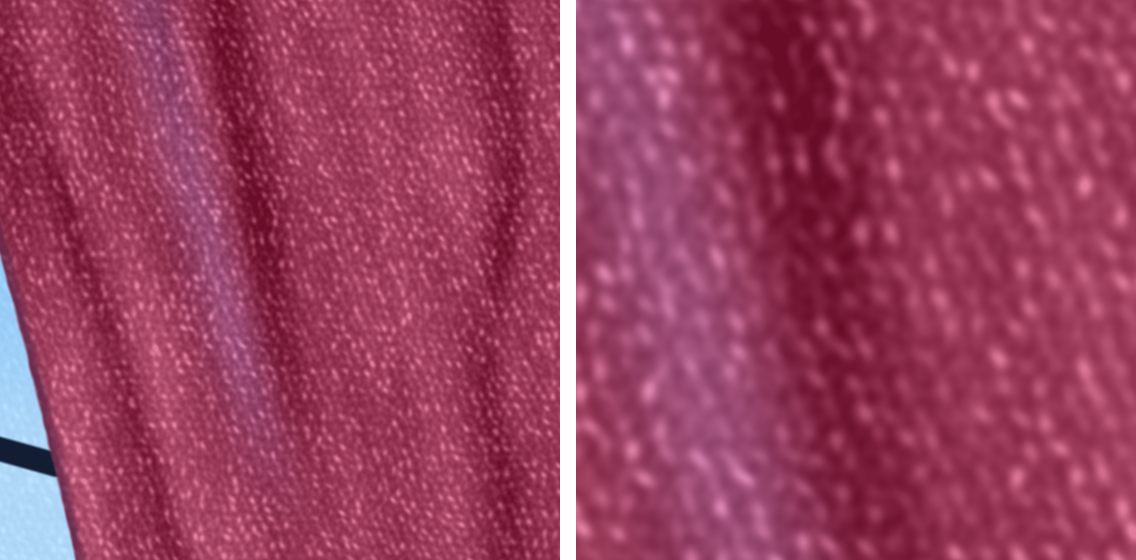
Left, the full canvas; right, a detail of the centre.
Give the GLSL for this texture, as a three.js fragment shader.

```glsl
// Rose woven cloth falling in soft curved folds, with pale blue cloth and a dark strap at lower left.
// Folds are bands around bent lines; the weave is a jittered, staggered grid of oval flecks.
// One tone value, summed from folds, streaks and flecks, shifts the base dye from dark to light.
varying vec2 vUv;

const vec3 ROSE = vec3(0.635, 0.255, 0.375);
const vec3 TONE_STEP = vec3(0.108, 0.100, 0.106);
const vec3 VIOLET = vec3(0.62, 0.33, 0.51);
const vec3 HEM = vec3(0.40, 0.17, 0.30);
const vec3 PALE_BLUE = vec3(0.69, 0.85, 0.98);
const vec3 NAVY = vec3(0.07, 0.11, 0.20);
const vec2 WEAVE_COUNT = vec2(54.0, 60.0);
const float TWILL_SHIFT = 0.38;

vec2 hash2(vec2 p) {
  vec3 q = fract(p.xyx * vec3(0.1031, 0.1030, 0.0973));
  q += dot(q, q.yzx + 33.33);
  return fract((q.xx + q.yz) * q.zy);
}

float gradientDot(vec2 cell, vec2 offset, vec2 f) {
  float angle = 6.2832 * hash2(cell + offset).x;
  return dot(vec2(cos(angle), sin(angle)), f - offset);
}

// Gradient noise, about -0.7 to 0.7
float noise(vec2 p) {
  vec2 i = floor(p), f = fract(p);
  vec2 u = f * f * f * (f * (f * 6.0 - 15.0) + 10.0);
  float low = mix(gradientDot(i, vec2(0.0), f), gradientDot(i, vec2(1.0, 0.0), f), u.x);
  float high = mix(gradientDot(i, vec2(0.0, 1.0), f), gradientDot(i, vec2(1.0), f), u.x);
  return mix(low, high, u.y);
}

// Horizontal position of a bent line at height y
float bentLine(float y, float foot, float slope, float bend) {
  return foot + slope * y + bend * y * (1.0 - y);
}

// Soft ridge with its own falloff on each side
float ridge(float d, float leftWidth, float rightWidth) {
  float w = d < 0.0 ? leftWidth : rightWidth;
  return exp(-d * d / (w * w));
}

float segmentDistance(vec2 p, vec2 a, vec2 b) {
  vec2 ab = b - a;
  return length(p - a - ab * clamp(dot(p - a, ab) / dot(ab, ab), 0.0, 1.0));
}

// Sum of leaning oval flecks on a grid staggered row by row
float weave(vec2 p) {
  float sum = 0.0;
  for (int j = -1; j <= 1; j++) {
    float row = floor(p.y) + float(j);
    float shift = TWILL_SHIFT * row;
    for (int i = -1; i <= 1; i++) {
      float column = floor(p.x + shift) + float(i);
      vec2 seed = hash2(vec2(column, row) + 200.0);
      vec2 jitter = (hash2(vec2(row, column) + 371.0) - 0.5) * 0.42;
      vec2 d = p - vec2(column + 0.5 - shift, row + 0.5) - jitter;
      float lean = mix(-0.15, 0.85, seed.y);
      d = mat2(cos(lean), -sin(lean), sin(lean), cos(lean)) * d;
      d /= vec2(0.27, 0.43);
      sum += mix(0.3, 1.3, seed.x * seed.x) * exp(-dot(d, d));
    }
  }
  return sum;
}

// Light and dark of the hanging folds
float foldTone(vec2 p) {
  float wobble = 0.012 * noise(p * vec2(3.0, 7.0));
  float x = p.x + wobble, y = p.y;
  float mainFold = x - bentLine(y, 0.60, -0.21, -0.08);
  float leftFold = x - bentLine(y, 0.315, -0.34, 0.08);
  float rightFold = x - 0.896 - 0.022 * cos(y * 8.7);
  float lowFold = x - bentLine(y, 0.72, -0.05, 0.0);
  float tone = -1.35 * ridge(mainFold, 0.027, 0.055) * smoothstep(0.02, 0.45, y);
  tone -= 1.05 * ridge(leftFold, 0.040, 0.022) * smoothstep(1.05, 0.55, y);
  tone -= 1.15 * ridge(rightFold, 0.045, 0.025);
  tone -= 0.45 * ridge(lowFold, 0.025, 0.035) * smoothstep(0.45, 0.15, y);
  tone -= 0.75 * ridge(x, 0.06, 0.06) * smoothstep(0.4, 0.8, y);
  tone += 0.55 * ridge(leftFold - 0.07, 0.035, 0.05);
  tone += 0.65 * ridge(leftFold + 0.12, 0.04, 0.04) * smoothstep(0.6, 0.3, y);
  tone += 0.35 * ridge(rightFold + 0.18, 0.18, 0.09);
  float glint = segmentDistance(vec2(x, y), vec2(0.315, 0.95), vec2(0.36, 0.82));
  tone += 0.9 * ridge(glint, 0.008, 0.008);
  return tone + 0.75 * noise(vec2((x + 0.22 * y) * 15.0, y * 2.2) + 40.0);
}

void main() {
  vec2 p = vUv;
  float drape = noise(p * 4.0 + 11.0);
  vec2 thread = p * WEAVE_COUNT + vec2(0.7, 1.4) * drape + vec2(0.0, 4.0 * p.x);
  float flecks = weave(thread) - 0.32;
  float grain = noise(p * vec2(115.0, 100.0));

  // Dyed cloth with a violet sheen beside the main fold
  float tone = foldTone(p) + 2.25 * flecks + 0.65 * grain + 0.4 * drape;
  float sheenLine = p.x - bentLine(p.y, 0.53, -0.265, -0.02);
  float sheen = ridge(sheenLine, 0.055, 0.045) * smoothstep(0.0, 0.4, p.y);
  vec3 cloth = mix(ROSE, VIOLET, 0.75 * sheen) + TONE_STEP * clamp(tone, -2.1, 2.3);

  // Pale backing and strap
  vec3 backing = PALE_BLUE + 0.05 * flecks + 0.02 * grain;
  backing -= vec3(0.09, 0.04, 0.0) * smoothstep(0.15, 0.5, p.y);
  float strap = segmentDistance(p, vec2(-0.05, 0.212), vec2(0.10, 0.170));
  backing = mix(NAVY, backing, smoothstep(0.018, 0.025, strap));

  // Shaded hem where the cloth ends
  float hem = p.x - bentLine(p.y, 0.135, -0.27, 0.05) + 0.003 * noise(p * 30.0);
  cloth = mix(cloth, HEM + 0.04 * flecks, 0.85 * ridge(hem - 0.005, 0.012, 0.012));
  gl_FragColor = vec4(mix(backing, cloth, smoothstep(-0.004, 0.004, hem)), 1.0);
}
```
